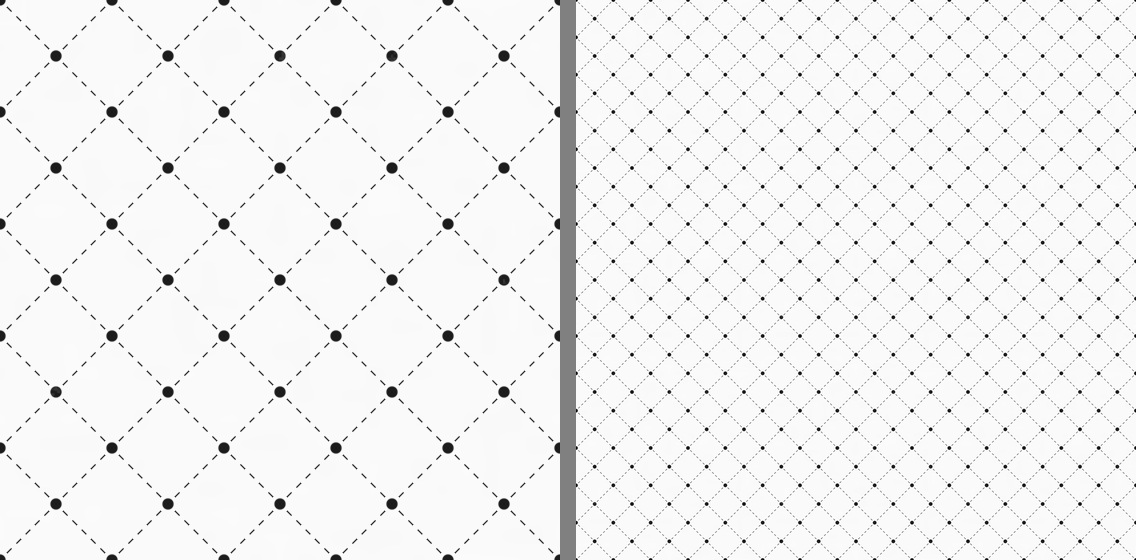
Left: one tile. Right: repeated 3 by 3.
Reproduce this pattern procedurally as a Shadertoy shader.

```glsl
const float REPEATS = 5.0;             // cells across and down
const float DOT_RADIUS = 0.050;        // lengths are in cells
const float DASH_HALF_WIDTH = 0.0048;
const float DASH_FILL = 0.48;          // inked share of each dash period
const float DASHES_PER_EDGE = 6.0;     // dash periods from dot to dot
const float EDGE_SOFTNESS = 1.2;       // in pixels
const float PAPER_MOTTLE = 0.006;
const float MOTTLE_PERIOD = 24.0;
const float WORN_SHARE = 0.12;         // share of dots with faint wear
const float WEAR_STRENGTH = 0.10;
const float WEAR_PERIOD = 200.0;
const vec3 PAPER = vec3(0.980);
const vec3 DOT_INK = vec3(0.110);
const vec3 DASH_INK = vec3(0.100);
const float EDGE_LENGTH = 0.70710678;  // dot to dot along a diagonal

float hash(vec2 p) {
    vec3 v = fract(p.xyx * 0.1031);
    v += dot(v, v.yzx + 33.33);
    return fract((v.x + v.y) * v.z);
}

// Value noise that wraps after a whole period
float tiledNoise(vec2 p, float period) {
    vec2 i = floor(p);
    vec2 f = fract(p);
    f = f * f * (3.0 - 2.0 * f);
    vec2 lo = mod(i, period);
    vec2 hi = mod(i + 1.0, period);
    float bottom = mix(hash(lo), hash(vec2(hi.x, lo.y)), f.x);
    float top = mix(hash(vec2(lo.x, hi.y)), hash(hi), f.x);
    return mix(bottom, top, f.y);
}

float boxDistance(vec2 p, vec2 halfSize) {
    vec2 d = abs(p) - halfSize;
    return length(max(d, 0.0)) + min(max(d.x, d.y), 0.0);
}

// Distance to dashes on a line, given offsets across and position along
float dashDistance(float across, float along) {
    float period = EDGE_LENGTH / DASHES_PER_EDGE;
    float steps = along * DASHES_PER_EDGE;
    vec2 p = vec2((steps - round(steps)) * period, across * EDGE_LENGTH);
    return boxDistance(p, vec2(0.5 * DASH_FILL * period, DASH_HALF_WIDTH));
}

float coverage(float dist, float pixel) {
    return clamp(0.5 - dist / (pixel * EDGE_SOFTNESS), 0.0, 1.0);
}

void mainImage(out vec4 fragColor, in vec2 fragCoord) {
    vec2 uv = fragCoord / iResolution.xy;
    vec2 cell = uv * REPEATS;
    float pixel = REPEATS / min(iResolution.x, iResolution.y);

    // Diagonal lattice: a dot at every whole coordinate pair
    vec2 lattice = vec2(cell.x + cell.y, cell.x - cell.y);
    vec2 node = round(lattice);
    vec2 offset = lattice - node;

    // Paper with faint mottling
    float mottle = tiledNoise(uv * MOTTLE_PERIOD, MOTTLE_PERIOD) - 0.5;
    vec3 color = PAPER + PAPER_MOTTLE * mottle;

    // Dashed diagonals
    float dashes = min(dashDistance(offset.x, lattice.y),
                       dashDistance(offset.y, lattice.x));
    color = mix(color, DASH_INK, coverage(dashes, pixel));

    // Dots, a few of them slightly rubbed
    vec2 id = mod(vec2(node.x + node.y, node.x - node.y), 2.0 * REPEATS);
    float worn = step(hash(id + 17.0), WORN_SHARE);
    float grain = tiledNoise(uv * WEAR_PERIOD, WEAR_PERIOD);
    vec3 dotColor = DOT_INK + worn * WEAR_STRENGTH * smoothstep(0.4, 0.9, grain);
    float dots = length(offset) * EDGE_LENGTH - DOT_RADIUS;
    color = mix(color, dotColor, coverage(dots, pixel));

    fragColor = vec4(color, 1.0);
}
```
